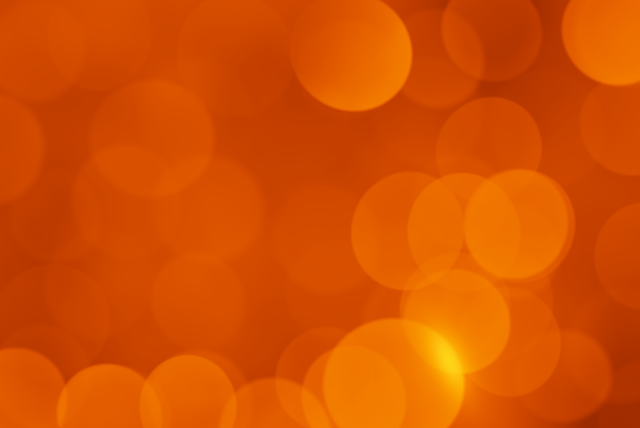
Reproduce this background procedurally as a WebGL 2 fragment shader.

```glsl
#version 300 es
precision highp float;

uniform vec2 u_resolution;
out vec4 fragColor;

vec2 hash2(vec2 p) {
    vec3 q = fract(p.xyx * vec3(0.1031, 0.1030, 0.0973));
    q += dot(q, q.yzx + 33.33);
    return fract((q.xx + q.yz) * q.zy);
}

float valueNoise(vec2 p) {
    vec2 cell = floor(p), f = fract(p);
    f = f * f * f * (f * (f * 6.0 - 15.0) + 10.0);
    float low = mix(hash2(cell).x, hash2(cell + vec2(1, 0)).x, f.x);
    float high = mix(hash2(cell + vec2(0, 1)).x, hash2(cell + vec2(1, 1)).x, f.x);
    return mix(low, high, f.y);
}

float softNoise(vec2 p) {
    return 0.6 * valueNoise(p) + 0.28 * valueNoise(p * 2.1 + 7.3) + 0.12 * valueNoise(p * 4.3 + 2.9);
}

float glow(vec2 p, vec2 center, vec2 size) {
    vec2 d = (p - center) / size;
    return exp(-dot(d, d));
}

vec2 rotate(vec2 p, float angle) {
    float c = cos(angle), s = sin(angle);
    return vec2(c * p.x + s * p.y, c * p.y - s * p.x);
}

// Out-of-focus light: soft edge, faint rim, shading across one direction
float bokeh(vec2 p, vec2 center, float radius, float blur, float angle, float shading) {
    vec2 d = rotate(p - center, angle) / radius;
    d.y *= 1.06;
    float dist = length(d);
    float body = 1.0 - smoothstep(1.0 - blur, 1.0 + blur, dist);
    float rim = 0.86 + 0.14 * smoothstep(0.55, 1.0, dist);
    float slope = mix(1.0, smoothstep(-1.1, 0.9, d.x), shading);
    float streaks = 0.92 + 0.16 * valueNoise(d * vec2(3.0, 1.2) + center * 31.0);
    return body * rim * slope * streaks;
}

// Green level drives the whole palette from deep rust to yellow
vec3 amber(float heat) {
    float red = 1.0 - exp(0.12 - 6.4 * heat);
    float blue = 0.09 * smoothstep(0.62, 0.85, heat);
    return vec3(red, heat, blue);
}

void main() {
    vec2 p = gl_FragCoord.xy / u_resolution.y;

    // Blurred backdrop with warm and dark zones
    float heat = 0.236 + 0.15 * (softNoise(p * 2.6 + 4.0) - 0.5);
    heat += 0.085 * glow(p, vec2(0.56, 0.38), vec2(0.32, 0.28));
    heat += 0.095 * glow(p, vec2(1.10, 0.36), vec2(0.28, 0.36));
    heat += 0.050 * glow(p, vec2(0.25, 0.95), vec2(0.35, 0.25));
    heat -= 0.060 * glow(p, vec2(0.12, 0.42), vec2(0.15, 0.30));
    heat -= 0.110 * glow(p, vec2(1.42, 0.04), vec2(0.20, 0.16));
    heat -= 0.060 * glow(p, vec2(1.14, 0.92), vec2(0.12, 0.25));
    heat = max(heat, 0.165);

    // Faint discs on a jittered grid, weaker near the upper middle
    for (int row = 0; row < 5; row++) {
        for (int col = 0; col < 7; col++) {
            vec2 id = vec2(col, row);
            vec2 jitter = hash2(id + 17.0), look = hash2(id + 53.0), turn = hash2(id + 91.0);
            vec2 center = (id + 0.1 + 0.8 * jitter) * vec2(0.235, 0.22) - 0.07;
            float radius = 0.11 + 0.035 * look.x;
            float strength = 0.05 + 0.25 * look.y * look.y;
            strength *= 1.0 - 0.75 * glow(center, vec2(0.62, 0.78), vec2(0.28, 0.22));
            float disc = bokeh(p, center, radius, 0.03 + 0.10 * turn.y, 6.283 * turn.x, 0.5);
            heat = mix(heat, 0.50, strength * disc);
        }
    }

    // Bright discs along a curve rising from lower left to upper right
    for (int i = 0; i < 8; i++) {
        float t = float(i) / 7.0;
        vec2 id = vec2(i, 3.0);
        vec2 jitter = hash2(id + 29.0) - 0.5, look = hash2(id + 71.0);
        vec2 center = vec2(1.46 * t, 0.04 + 0.86 * pow(t, 3.5)) + jitter * vec2(0.12, 0.22);
        float radius = 0.118 + 0.02 * look.x;
        float strength = 0.35 + 0.35 * look.y;
        float disc = bokeh(p, center, radius, 0.025 + 0.04 * look.x, 6.283 * look.y, 0.45);
        heat = mix(heat, 0.54, strength * disc);
    }

    // Overlapping cluster spiralling around the right middle
    for (int i = 0; i < 6; i++) {
        float k = float(i) + 0.3, turn = 2.4 * k + 1.2;
        vec2 center = vec2(1.10, 0.40) + 0.085 * sqrt(k) * vec2(cos(turn), 1.3 * sin(turn));
        vec2 look = hash2(vec2(k, 5.0));
        float disc = bokeh(p, center, 0.125 + 0.015 * look.x, 0.03, 6.283 * look.y, 0.4);
        heat = mix(heat, 0.51, (0.18 + 0.27 * look.x) * disc);
    }

    // Large half-lit disc fading into the dark top
    float halfLit = bokeh(p, vec2(0.82, 0.88), 0.145, 0.035, -0.6, 0.95);
    heat = mix(heat, 0.52, 0.85 * halfLit);

    // Hottest light with a tilted yellow flare on its right flank
    float hot = bokeh(p, vec2(0.92, 0.10), 0.165, 0.04, 0.0, 0.2);
    heat = mix(heat, 0.53, 0.82 * hot);
    vec2 flare = rotate(p - vec2(1.05, 0.155), 0.42);
    heat += 0.24 * glow(flare, vec2(0.0), vec2(0.036, 0.085));
    heat += 0.08 * glow(flare, vec2(0.0), vec2(0.075, 0.15));

    fragColor = vec4(clamp(amber(heat), 0.0, 1.0), 1.0);
}
```
